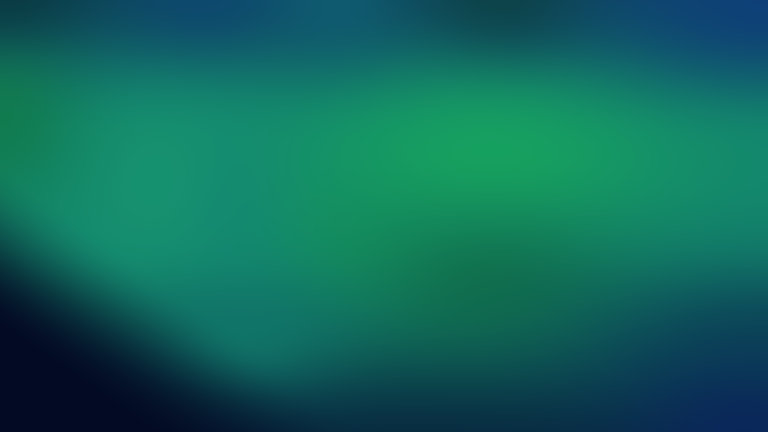
Reproduce this background procedurally as a Shadertoy shader.

```glsl
// Vertical base gradient
const vec3 SKY_BLUE = vec3(0.055, 0.29, 0.40);
const vec3 MID_TEAL = vec3(0.075, 0.53, 0.43);
const vec3 DEEP_SEA = vec3(0.03, 0.16, 0.25);
const vec2 TOP_FADE = vec2(0.67, 1.03);
const vec2 BOTTOM_FADE = vec2(-0.05, 0.45);

// Pool colours, with strength in alpha
const vec4 JADE = vec4(0.09, 0.575, 0.44, 0.9);
const vec4 CYAN_VEIL = vec4(0.07, 0.515, 0.46, 0.5);
const vec4 LEAF = vec4(0.065, 0.48, 0.30, 0.9);
const vec4 EMERALD = vec4(0.09, 0.64, 0.372, 0.95);
const vec4 FERN = vec4(0.08, 0.58, 0.35, 0.5);
const vec4 MOSS = vec4(0.06, 0.42, 0.27, 0.75);
const vec4 LAGOON = vec4(0.065, 0.47, 0.42, 0.8);
const vec4 TOP_BLUE = vec4(0.05, 0.28, 0.44, 0.8);
const vec4 TOP_TEAL = vec4(0.06, 0.37, 0.45, 0.8);
const vec4 TOP_SHADE = vec4(0.05, 0.26, 0.27, 0.95);
const vec4 CORNER_SHADE = vec4(0.035, 0.22, 0.25, 0.9);
const vec4 CORNER_BLUE = vec4(0.055, 0.25, 0.47, 0.95);
const vec4 RIGHT_SHADE = vec4(0.04, 0.25, 0.34, 0.8);
const vec4 CORNER_INDIGO = vec4(0.04, 0.15, 0.36, 0.9);

// Dark slope in the lower left
const vec3 NAVY = vec3(0.012, 0.04, 0.14);
const float SLOPE_HEIGHT = 0.43;
const float SLOPE_FALL = 1.3;
const float SLOPE_BLUR = 0.2;

// Blend a soft elliptical pool of light or shade over a colour
vec3 pool(vec3 under, vec2 p, vec2 centre, vec2 radius, vec4 tint) {
    vec2 d = (p - centre) / radius;
    return mix(under, tint.rgb, tint.a * exp(-dot(d, d)));
}

void mainImage(out vec4 fragColor, in vec2 fragCoord) {
    vec2 p = fragCoord / iResolution.xy;

    // Base
    vec3 colour = mix(DEEP_SEA, MID_TEAL, smoothstep(BOTTOM_FADE.x, BOTTOM_FADE.y, p.y));
    colour = mix(colour, SKY_BLUE, smoothstep(TOP_FADE.x, TOP_FADE.y, p.y));

    // Central and left glows
    colour = pool(colour, p, vec2(0.20, 0.58), vec2(0.12, 0.20), JADE);
    colour = pool(colour, p, vec2(0.32, 0.53), vec2(0.07, 0.20), CYAN_VEIL);
    colour = pool(colour, p, vec2(0.00, 0.73), vec2(0.10, 0.20), LEAF);
    colour = pool(colour, p, vec2(0.64, 0.63), vec2(0.23, 0.20), EMERALD);
    colour = pool(colour, p, vec2(0.47, 0.44), vec2(0.10, 0.16), FERN);
    colour = pool(colour, p, vec2(0.64, 0.34), vec2(0.17, 0.17), MOSS);
    colour = pool(colour, p, vec2(0.32, 0.23), vec2(0.13, 0.13), LAGOON);

    // Upper edge
    colour = pool(colour, p, vec2(0.27, 1.02), vec2(0.10, 0.12), TOP_BLUE);
    colour = pool(colour, p, vec2(0.44, 1.02), vec2(0.09, 0.15), TOP_TEAL);
    colour = pool(colour, p, vec2(0.66, 1.02), vec2(0.11, 0.13), TOP_SHADE);
    colour = pool(colour, p, vec2(0.00, 1.02), vec2(0.13, 0.13), CORNER_SHADE);
    colour = pool(colour, p, vec2(1.00, 1.00), vec2(0.20, 0.18), CORNER_BLUE);

    // Lower right
    colour = pool(colour, p, vec2(1.00, 0.20), vec2(0.25, 0.20), RIGHT_SHADE);
    colour = pool(colour, p, vec2(0.97, 0.00), vec2(0.15, 0.17), CORNER_INDIGO);

    // Navy slope
    float depth = SLOPE_HEIGHT - SLOPE_FALL * p.x - p.y;
    colour = mix(colour, NAVY, smoothstep(-SLOPE_BLUR, SLOPE_BLUR, depth));

    fragColor = vec4(colour, 1.0);
}
```
